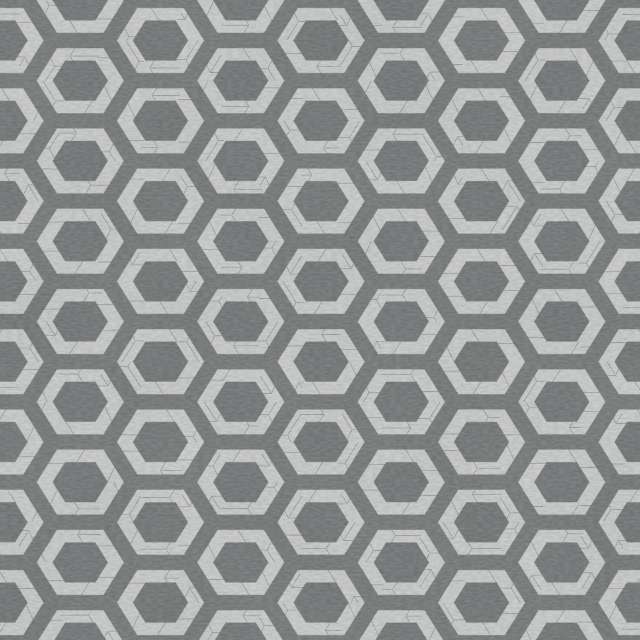
This pattern is drawn by a WebGL 2 fragment shader. Its source:

```glsl
#version 300 es
precision highp float;
// Staggered columns of pale hexagonal rings with fine joint lines on grey woven cloth.

uniform vec2 u_resolution;
out vec4 fragColor;

// Layout: about eight columns and eight rows per canvas
const vec2 PITCH = vec2(0.1254, 0.12546);
const vec2 ORIGIN = vec2(0.0, 0.0585);

// Hexagon: slanted-side normal, then (slanted, flat) side distances
const vec2 SIDE_NORMAL = vec2(0.8475, 0.5308);
const vec2 OUTER_SIZE = vec2(0.0577, 0.0508);
const vec2 INNER_SIZE = vec2(0.0366, 0.0313);

// Joints between the pieces of a ring
const float JOINT_HALF_WIDTH = 0.0005;
const float JOINT_SLANT = 0.626;
const float SIDE_MIDDLE = -0.0062;
const float CUT_SPREAD = 0.034;
const float SPLIT_CHANCE = 0.42;

// Colours and cloth
const vec3 GROUND_COLOR = vec3(0.478, 0.486, 0.488);
const vec3 CENTER_COLOR = vec3(0.468, 0.476, 0.479);
const vec3 RING_COLOR = vec3(0.768, 0.773, 0.771);
const vec3 JOINT_COLOR = vec3(0.575, 0.582, 0.582);
const vec2 THREAD_SCALE = vec2(110.0, 290.0);
const float THREAD_STRENGTH = 0.055;
const float MOTTLE_SCALE = 9.0;
const float MOTTLE_STRENGTH = 0.014;

float hash(vec3 p) {
    p = fract(p * vec3(0.1031, 0.1130, 0.0973));
    p += dot(p, p.yzx + 33.33);
    return fract((p.x + p.y) * p.z);
}

vec2 gradient(vec2 cell) {
    float angle = 6.28319 * hash(vec3(cell, 7.0));
    return vec2(cos(angle), sin(angle));
}

float gradientNoise(vec2 p) {
    vec2 i = floor(p), f = fract(p);
    vec2 u = f * f * f * (f * (f * 6.0 - 15.0) + 10.0);
    vec2 e = vec2(1.0, 0.0);
    float low = mix(dot(gradient(i), f), dot(gradient(i + e), f - e), u.x);
    float high = mix(dot(gradient(i + e.yx), f - e.yx), dot(gradient(i + 1.0), f - 1.0), u.x);
    return mix(low, high, u.y);
}

// x: excess beyond the slanted sides, y: beyond the flat sides
vec2 sideDistances(vec2 p, vec2 size) {
    p = abs(p);
    return vec2(dot(p, SIDE_NORMAL), p.y) - size;
}

float hexDistance(vec2 p, vec2 size) {
    vec2 d = sideDistances(p, size);
    return max(d.x, d.y);
}

float coverage(float dist, float pixel) {
    return clamp(0.5 - dist / pixel, 0.0, 1.0);
}

// Distance to the joints: one cut per side, some branching into a lengthwise split
float jointDistance(vec2 p, vec2 cell) {
    vec2 sides = sideDistances(p, OUTER_SIZE);
    bool flatSide = sides.y > sides.x;
    float along = flatSide ? p.x : dot(abs(p), vec2(-SIDE_NORMAL.y, SIDE_NORMAL.x)) - SIDE_MIDDLE;
    float depth = -max(sides.x, sides.y);
    float side = step(0.0, p.y) + (flatSide ? 0.0 : 2.0 + 2.0 * step(0.0, p.x));

    vec3 seed = vec3(cell * 3.7 + 40.0, side * 5.3 + 1.0);
    float slant = hash(seed + 11.0) < 0.65 ? JOINT_SLANT : -JOINT_SLANT;
    float cutStart = (hash(seed) - 0.5) * CUT_SPREAD;
    bool hasSplit = hash(seed + 23.0) < SPLIT_CHANCE;
    float splitDepth = hasSplit ? mix(0.006, 0.013, hash(seed + 37.0)) : 0.0;

    // The cut bends where the split meets it
    float offset = along - cutStart - slant * abs(depth - splitDepth);
    float dist = abs(offset) / length(vec2(1.0, slant));
    float branch = hash(seed + 51.0) < 0.5 ? -1.0 : 1.0;
    if (hasSplit && offset * branch > 0.0) dist = min(dist, abs(depth - splitDepth));
    return dist;
}

void main() {
    float pixel = 1.0 / min(u_resolution.x, u_resolution.y);
    vec2 uv = gl_FragCoord.xy * pixel;

    // Nearest hexagon, since the points reach into neighbouring columns
    float column = round((uv.x - ORIGIN.x) / PITCH.x);
    float outer = 1e3;
    vec2 local = vec2(0.0), cell = vec2(0.0);
    for (float i = -1.0; i <= 1.0; i++) {
        float c = column + i;
        float shift = ORIGIN.y + 0.5 * PITCH.y * mod(c, 2.0);
        float row = round((uv.y - shift) / PITCH.y);
        vec2 q = uv - vec2(ORIGIN.x + c * PITCH.x, shift + row * PITCH.y);
        float d = hexDistance(q, OUTER_SIZE);
        if (d < outer) { outer = d; local = q; cell = vec2(c, row); }
    }

    // Ground, ring with its joints, then centre
    float joint = coverage(jointDistance(local, cell) - JOINT_HALF_WIDTH, pixel);
    vec3 ring = mix(RING_COLOR, JOINT_COLOR, joint);
    vec3 color = mix(GROUND_COLOR, ring, coverage(outer, pixel * 1.3));
    color = mix(color, CENTER_COLOR, coverage(hexDistance(local, INNER_SIZE), pixel * 1.3));

    // Woven threads and faint mottling
    color += THREAD_STRENGTH * gradientNoise(uv * THREAD_SCALE);
    color += MOTTLE_STRENGTH * gradientNoise(uv * MOTTLE_SCALE);
    fragColor = vec4(color, 1.0);
}
```
